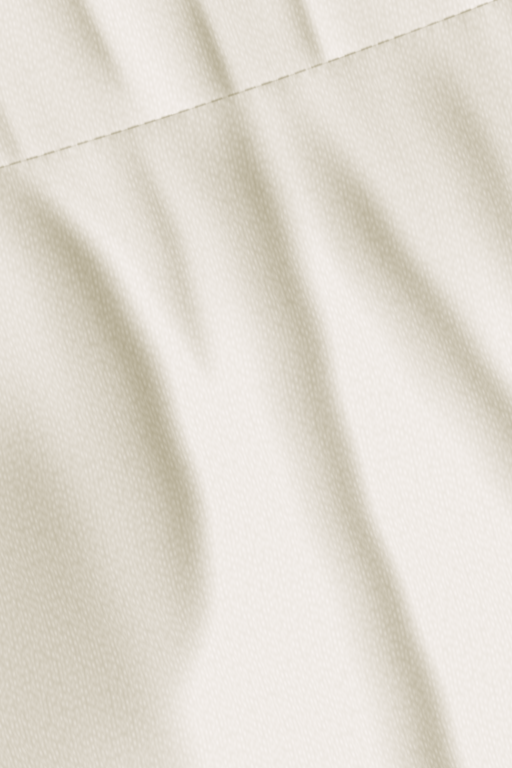
Give the GLSL for this texture, as a WebGL 1 fragment shader.

```glsl
precision highp float;
uniform vec2 u_resolution;

#define SHADE vec3(0.675, 0.640, 0.535)
#define LIT vec3(0.947, 0.929, 0.912)
#define THREADS vec2(185.0, 88.0)
#define THREAD_SLANT 0.27
#define WEAVE_DEPTH 0.22
#define STITCH_PITCH 0.024
#define STITCH_DEPTH 0.42
#define FOLD_DEPTH 0.74

vec2 hash2(vec2 cell) {
  vec3 q = fract(cell.xyx * vec3(0.1031, 0.1030, 0.0973));
  q += dot(q, q.yzx + 33.33);
  return fract((q.xx + q.yz) * q.zy);
}

// Distance to the nearest scattered cell centre
float cellular(vec2 p) {
  vec2 cell = floor(p), local = fract(p);
  float nearest = 2.0;
  for (int j = -1; j <= 1; j++) {
    for (int i = -1; i <= 1; i++) {
      vec2 o = vec2(float(i), float(j));
      nearest = min(nearest, length(o + 0.1 + 0.8 * hash2(cell + o) - local));
    }
  }
  return nearest;
}

float seamHeight(float x) {
  return 0.782 + 0.29 * x + 0.075 * x * x;
}

// Curved crease running down from start: broad soft shadow with a narrow core at its right
float fold(vec2 p, vec2 start, float slope, float bend, float width, float reach) {
  float fall = start.y - p.y;
  float d = p.x - start.x - slope * fall - bend * fall * fall;
  float w = width * mix(1.0, 0.42, smoothstep(-0.012, 0.012, d));
  float core = (d + 0.1 * width) / (0.3 * width);
  float fade = smoothstep(-0.05, 0.35 * min(reach, 0.4), fall);
  fade *= 1.0 - smoothstep(reach * 0.5, reach, fall);
  return (0.8 * exp(-d * d / (w * w)) + 0.25 * exp(-core * core)) * fade;
}

// Light on the draped panel under the seam
float panelLight(vec2 p, float above) {
  float sway = 0.005 * sin(p.y * 15.0 + p.x * 5.0) + 0.002 * sin(p.y * 37.0 - p.x * 9.0);
  vec2 q = p + vec2(sway, 0.0);
  float light = mix(1.06, 0.80, smoothstep(0.4, 0.95, p.y));
  light -= 0.40 * (1.0 - smoothstep(0.02, 0.31, p.x)) * (1.0 - smoothstep(0.3, 0.72, p.y));
  float shadow = fold(q, vec2(0.0, 0.79), 0.92, -0.86, 0.072, 0.78);
  shadow += 0.85 * fold(q, vec2(0.30, 0.88), 0.30, 0.02, 0.064, 1.6);
  shadow += 0.75 * fold(q, vec2(0.42, 0.83), 0.57, 0.2, 0.075, 0.95);
  shadow += 0.50 * fold(q, vec2(0.55, 0.96), 0.52, 0.0, 0.065, 0.6);
  shadow += 0.42 * fold(q, vec2(0.17, 0.83), 0.34, -0.1, 0.042, 0.40);
  shadow += 0.30 * fold(q, vec2(0.0, 0.50), 0.35, 0.2, 0.13, 0.8);
  light -= FOLD_DEPTH * shadow;
  // Bright ridges beside the creases
  light += 0.14 * fold(q, vec2(0.06, 0.77), 0.92, -0.82, 0.05, 0.7);
  light += 0.14 * fold(q, vec2(0.36, 0.85), 0.31, 0.02, 0.05, 1.0);
  // Faint ripples along the drape and short gathers hanging from the seam
  float across = q.x - 0.42 * (1.0 - q.y);
  light += 0.025 * sin(across * 72.0 + 2.0 * sin(q.y * 7.0)) * smoothstep(0.2, 0.8, p.y);
  float hang = p.x + 0.4 * above;
  return light + 0.06 * sin(hang * 63.0 + 2.0 * sin(hang * 19.0)) * exp(min(above, 0.0) / 0.06);
}

// Light on the gathered band above the seam
float bandLight(vec2 p, float above) {
  float u = p.x + 0.38 * above;
  float light = 0.88 + 0.06 * sin(u * 31.0 + 1.0) + 0.04 * sin(u * 57.0 + p.y * 9.0);
  float gather = 0.75 * fold(p, vec2(0.235, 1.04), 0.40, 0.0, 0.030, 0.24);
  gather += 0.65 * fold(p, vec2(0.365, 1.06), 0.36, 0.0, 0.026, 0.20);
  gather += 0.50 * fold(p, vec2(0.075, 1.05), 0.50, 0.0, 0.032, 0.20);
  gather += 0.45 * fold(p, vec2(-0.03, 0.91), 0.45, 0.0, 0.035, 0.18);
  return light - FOLD_DEPTH * gather;
}

// Staggered short threads, roughened by uneven cells
float weave(vec2 p) {
  p.x += 0.004 * sin(p.y * 23.0 + p.x * 11.0);
  vec2 thread = vec2(p.x + THREAD_SLANT * p.y, p.y - THREAD_SLANT * p.x) * THREADS;
  float column = floor(thread.x);
  float across = 0.5 - 0.5 * cos(6.2832 * thread.x);
  float shift = 0.39 * column + 0.35 * hash2(vec2(column, 7.0)).x;
  float dash = across * (0.5 + 0.5 * cos(6.2832 * (thread.y + shift)));
  float grain = 0.48 - cellular(thread * vec2(1.2, 0.9));
  return 0.55 * (dash - 0.25) + 0.8 * grain;
}

void main() {
  vec2 p = gl_FragCoord.xy / u_resolution.y;
  float pixel = 1.0 / u_resolution.y;
  float above = (p.y - seamHeight(p.x)) * 0.95;
  float band = smoothstep(-pixel, pixel, above);
  float light = mix(panelLight(p, above), bandLight(p, above), band);

  // Seam: shallow groove, puckers and a broken line of stitches
  float run = (p.x + 0.31 * p.y) / STITCH_PITCH;
  float dash = smoothstep(0.12, 0.24, abs(fract(run) - 0.5));
  float pucker = sin(6.2832 * run) * exp(-abs(above + 0.006) / 0.007);
  light -= STITCH_DEPTH * (0.25 + 0.75 * dash) * exp(-above * above / 0.000003);
  light -= 0.10 * (1.0 - band) * exp(min(above, 0.0) / 0.012);
  light += 0.05 * pucker + 0.05 * band * exp(-max(above, 0.0) / 0.008);

  // Threads stay faintly visible in the highlights
  light = clamp(light, 0.04, 0.98);
  light += WEAVE_DEPTH * weave(p) * mix(1.0, 0.5, smoothstep(0.5, 1.0, light));
  gl_FragColor = vec4(mix(SHADE, LIT, clamp(light, 0.0, 1.08)), 1.0);
}
```
